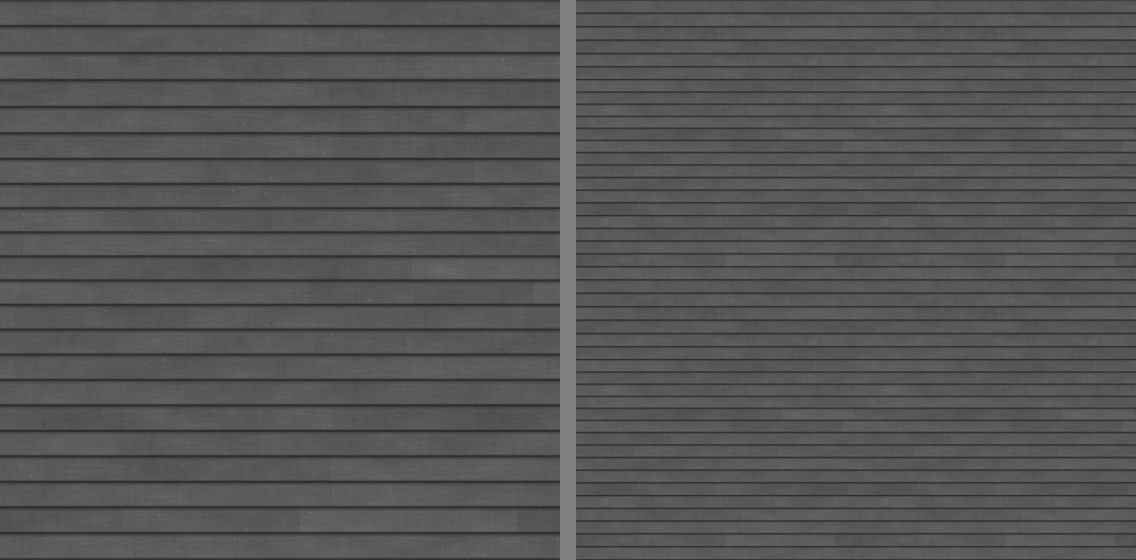
Left: one tile. Right: repeated 2 by 2.
This texture is drawn by a Shadertoy shader. Its source:

```glsl
// Dark grey painted timber cladding: 22 horizontal planks split by shadow grooves.
// Each row is cut into boards of slightly different tone, then covered with
// wrapping gradient noise for grain, blotches and saw marks, plus a few specks.

const float TAU = 6.2831853;
const float ROWS = 22.0;    // planks down the canvas
const float BOARDS = 3.0;   // boards along each plank
const vec3 FACE = vec3(0.352);
const vec3 SHOULDER = vec3(0.285);
const vec3 GROOVE = vec3(0.188);

// Integer hash of a lattice cell, giving two values in 0..1
vec2 hash2(vec2 cell, float seed) {
    uvec3 q = uvec3(ivec3(vec3(cell, seed))) * uvec3(1597u, 3812u, 7919u);
    uint n = q.x ^ (q.y + 7u * q.z) ^ (q.z << 9);
    n = (n ^ (n >> 15)) * 73939133u;
    n = (n ^ (n >> 13)) * 19349663u;
    n ^= n >> 16;
    return vec2(n & 65535u, n >> 16) / 65535.0;
}

// Contribution of one lattice corner to the gradient noise
float corner(vec2 cell, vec2 offset, vec2 period, float seed) {
    float angle = TAU * hash2(mod(cell, period), seed).x;
    return dot(vec2(cos(angle), sin(angle)), offset);
}

// Gradient noise that repeats after a whole number of cells
float noise(vec2 p, vec2 period, float seed) {
    vec2 i = floor(p), f = p - i;
    vec2 w = f * f * f * (f * (f * 6.0 - 15.0) + 10.0);
    vec2 e = vec2(1.0, 0.0);
    float low = mix(corner(i, f, period, seed), corner(i + e.xy, f - e.xy, period, seed), w.x);
    float high = mix(corner(i + e.yx, f - e.yx, period, seed), corner(i + e.xx, f - e.xx, period, seed), w.x);
    return mix(low, high, w.y);
}

// Noise over the planks: cells.x across the canvas, cells.y per plank
float plankNoise(vec2 p, vec2 cells, float seed) {
    return noise(p * cells, cells * vec2(1.0, ROWS), seed);
}

// Plank coordinate from the top down; planks are a little uneven in height
float plankCoord(float down) {
    float phase = TAU * (down - 0.27);
    float drift = 0.002 + 0.0072 * cos(phase) + 0.002 * cos(2.0 * phase);
    return ROWS * (down - drift);
}

// Tone offset of the boards in a row, with a faint line at each butt joint
float boardTone(float x, float row, float pixel) {
    float s = x * BOARDS, i = floor(s);
    vec2 here = hash2(vec2(mod(i, BOARDS), row), 1.0);
    vec2 before = hash2(vec2(mod(i - 1.0, BOARDS), row), 1.0);
    float d = (s - i - mix(0.1, 0.9, here.x)) / BOARDS;
    float tone = mix(before.y, here.y, smoothstep(-pixel, pixel, d)) - 0.5;
    float joint = 1.0 - smoothstep(0.0005, 0.0005 + 1.5 * pixel, abs(d));
    return 0.034 * tone - 0.016 * joint * here.y;
}

// Sparse small dots, mostly light, scattered one per chosen cell
float specks(vec2 p, float pixel) {
    vec2 cells = vec2(44.0, 2.0);
    vec2 q = p * cells, i = floor(q);
    vec2 id = mod(i, cells * vec2(1.0, ROWS));
    vec2 pick = hash2(id, 2.0);
    float d = length(q - i - mix(vec2(0.2), vec2(0.8), hash2(id, 3.0))) / cells.x;
    float spot = 1.0 - smoothstep(0.0006, 0.0006 + 1.5 * pixel, d);
    return spot * step(pick.x, 0.045) * (pick.y > 0.1 ? 0.045 : -0.06);
}

// Grain, blotches and saw marks on the painted wood
float wear(vec2 p) {
    float blotch = plankNoise(p, vec2(9.0, 1.0), 4.0);
    float cloud = plankNoise(p, vec2(26.0, 2.0), 5.0);
    float bend = 0.12 * blotch;
    float grain = plankNoise(p + vec2(0.0, bend), vec2(14.0, 9.0), 6.0);
    float fibre = plankNoise(p, vec2(60.0, 12.0), 7.0);
    float saw = plankNoise(p, vec2(150.0, 1.0), 8.0);
    float grainy = smoothstep(-0.3, 0.5, cloud + blotch);
    return 0.030 * blotch + 0.016 * cloud + (0.008 + 0.014 * grainy) * grain
         + 0.016 * fibre + 0.012 * saw;
}

void mainImage(out vec4 fragColor, in vec2 fragCoord) {
    vec2 uv = fragCoord / iResolution.xy;
    float pixel = 1.0 / iResolution.y;
    float v = plankCoord(1.0 - uv.y);
    float row = mod(floor(v), ROWS);

    // Shift every row along so that neighbours do not line up
    float x = fract(uv.x + hash2(vec2(row, 0.0), 9.0).x);
    vec2 p = vec2(x, v);

    // Painted face, slightly lighter towards the lower edge
    float shade = boardTone(x, row, pixel) + wear(p) + specks(p, pixel);
    shade += 0.014 * (fract(v) - 0.5);
    vec3 color = FACE + shade;

    // Groove: dark centre that fades into a wider bevel on the plank below
    float d = fract(v + 0.5) - 0.5;
    float aa = ROWS * pixel;
    float bevel = smoothstep(-0.07 - aa, -0.035, d) * (1.0 - smoothstep(0.06, 0.17, d));
    float soft = max(0.022, 0.5 * aa);
    float core = 1.0 - smoothstep(0.040 - soft, 0.040 + soft, abs(d));
    color = mix(color, SHOULDER + 0.5 * shade, bevel);
    color = mix(color, GROOVE + 0.3 * shade, core);

    fragColor = vec4(color, 1.0);
}
```
